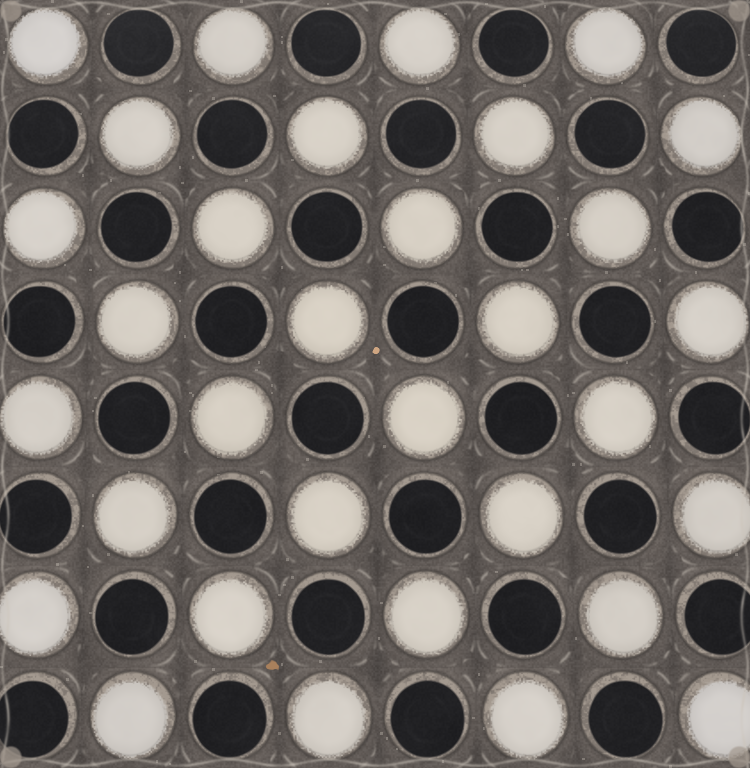
This pattern is drawn by a Shadertoy shader. Its source:

```glsl
// Eight by eight checker of raised black and white discs on a worn, moulded grey tray.
const vec3 WHITE = vec3(0.85, 0.82, 0.77);
const vec3 BLACK = vec3(0.125, 0.125, 0.135);
const vec3 TRAY_DARK = vec3(0.29, 0.27, 0.26);
const vec3 TRAY_LIGHT = vec3(0.45, 0.42, 0.40);
const vec3 RIM = vec3(0.64, 0.60, 0.56);
const vec3 RIM_WORN = vec3(0.43, 0.40, 0.38);
const vec3 GLINT = vec3(0.80, 0.77, 0.73);
const vec3 CRUMB = vec3(0.66, 0.50, 0.36);

const vec2 BOARD = vec2(0.979, 1.0);  // canvas extent in board units
const float LAST = 7.0;               // index of the last row and column
const float FIRST_ROW = 0.056;        // centre of the top row
const float ROW_STEP = 0.1172;
const float ROW_GROWTH = 0.00122;     // rows widen towards the viewer
const float COLUMN_STEP = 0.1224;
const float COLUMN_GROWTH = 0.0078;
const float MIDDLE = 0.487;           // x of the centre line at the top row
const float LEAN = 0.0075;            // sideways drift of the centre line
const float FACE_RADIUS = 0.372;      // radii in cell units
const float RIM_RADIUS = 0.430;
const float PARALLAX = 0.009;         // faces lean outwards from the rims

float hash(vec2 p) {
    vec3 q = fract(vec3(p.xyx) * 0.1031);
    q += dot(q, q.yzx + 33.33);
    return fract((q.x + q.y) * q.z);
}

float noise(vec2 p) {
    vec2 i = floor(p), f = fract(p);
    f = f * f * (3.0 - 2.0 * f);
    return mix(mix(hash(i), hash(i + vec2(1, 0)), f.x),
               mix(hash(i + vec2(0, 1)), hash(i + vec2(1, 1)), f.x), f.y);
}

float fbm(vec2 p) {
    float sum = 0.0, gain = 0.5;
    for (int i = 0; i < 4; i++) {
        sum += gain * noise(p);
        p = p * 2.03 + 7.1;
        gain *= 0.5;
    }
    return sum;
}

float line(float d, float width) { return exp(-d * d / (width * width)); }

// Perspective grid: integers are disc centres, row 0 at the top.
vec2 boardGrid(vec2 p) {
    float depth = p.y - FIRST_ROW;
    float row = (sqrt(ROW_STEP * ROW_STEP + 4.0 * ROW_GROWTH * depth) - ROW_STEP) / (2.0 * ROW_GROWTH);
    float column = (p.x - MIDDLE - LEAN * depth) / (COLUMN_STEP + COLUMN_GROWTH * depth);
    return vec2(column + 0.5 * LAST, row);
}

float roundedBox(vec2 p, float size, float radius) {
    vec2 d = abs(p) - size + radius;
    return length(max(d, 0.0)) + min(max(d.x, d.y), 0.0) - radius;
}

float crumb(vec2 p, vec2 centre, float size) {
    vec2 d = (p - centre) / size;
    d = vec2(d.x + 0.6 * d.y, d.y - 0.5 * d.x);
    return 1.0 - smoothstep(0.7, 1.0, length(d) + 0.7 * (noise(p * 220.0) - 0.5));
}

void mainImage(out vec4 fragColor, in vec2 fragCoord) {
    vec2 p = fragCoord / iResolution.xy;
    p = vec2(p.x, 1.0 - p.y) * BOARD;
    vec2 grid = boardGrid(p);
    vec2 cell = clamp(round(grid), 0.0, LAST);
    vec2 local = grid - cell;
    vec2 outward = cell - 0.5 * LAST;
    float seed = hash(cell + 3.7);
    float soft = max(0.014, 1.0 / (iResolution.y * ROW_STEP));
    float grain = noise(p * 430.0);
    float cloud = fbm(p * 24.0);

    float wobble = 0.006 * (noise(local * 7.0 + cell * 13.0) - 0.5);
    vec2 rimOffset = local + PARALLAX * outward;
    float face = length(local) + wobble;
    float rim = length(rimOffset) + wobble;
    float below = rimOffset.y / max(rim, 0.001);

    // Tray: dark valleys, pale skirts, fine grain
    float box = roundedBox(local, 0.48, 0.26);
    float skirt = line(rim - 0.47, 0.07) * (0.55 - 0.2 * below);
    float tone = 0.20 + 0.55 * cloud + 0.4 * skirt - 0.25 * line(abs(local.x) - 0.5, 0.07);
    vec3 color = mix(TRAY_DARK, TRAY_LIGHT, tone) + 0.06 * (grain - 0.5);
    color *= 1.0 - 0.22 * line(rim - RIM_RADIUS, 0.025);

    // Broken highlights on the moulded corners
    float corner = smoothstep(0.07, 0.19, abs(local.x * local.y));
    float broken = smoothstep(0.35, 0.75, noise(p * 95.0));
    color = mix(color, GLINT, 0.55 * line(box, 0.018) * corner * broken);
    float dust = step(0.9965, hash(floor(p * 300.0)));
    color = mix(color, GLINT, 0.35 * dust);

    // Worn rim
    float wear = smoothstep(0.25, 0.75, 0.5 * grain + 0.5 * noise(p * 130.0) + 0.12 * below);
    vec3 rimColor = mix(RIM, RIM_WORN, 0.65 * wear);
    rimColor *= 1.0 - 0.22 * smoothstep(0.405, RIM_RADIUS, rim);
    float rimMask = 1.0 - smoothstep(RIM_RADIUS - soft, RIM_RADIUS + soft, rim);
    color = mix(color, rimColor, rimMask);

    // Faces: odd cells are black, even cells are white with a speckled edge
    bool isBlack = mod(cell.x + cell.y, 2.0) > 0.5;
    float sheen = exp(-p.y * 9.0) * (0.03 + 0.06 * seed);
    vec3 blackFace = BLACK + sheen + 0.035 * (cloud - 0.5) + 0.02 * (grain - 0.5);
    blackFace += 0.02 * line(face - 0.22, 0.02) * noise(local * 9.0 + cell);
    vec3 whiteFace = mix(WHITE, vec3(0.82, 0.81, 0.81), 0.03 * dot(outward, outward));
    whiteFace += 0.02 * (seed - 0.5) + 0.03 * (cloud - 0.5) - 0.04 * smoothstep(0.2, 0.37, face);
    whiteFace *= 1.0 - 0.10 * line(face - 0.352, 0.012) * (0.5 + 0.5 * below);
    float fray = isBlack ? 0.0 : 0.035 * (grain - 0.4);
    float faceSoft = isBlack ? soft : 0.028;
    float faceMask = 1.0 - smoothstep(FACE_RADIUS - faceSoft, FACE_RADIUS + faceSoft, face + fray);
    color = mix(color, isBlack ? blackFace : whiteFace, faceMask);

    // Wavy clear border and corner studs
    vec2 inset = min(p, BOARD - p);
    vec2 wave = 0.004 * cos(6.2832 * grid.yx);
    vec2 edge = inset - 0.007 - wave;
    float border = max(line(edge.x, 0.0022), line(edge.y, 0.0022));
    color = mix(color, GLINT, 0.6 * border * (0.4 + 0.6 * noise(p * 60.0)));
    float stud = length(inset - 0.014);
    color = mix(color, RIM, 0.7 * (1.0 - smoothstep(0.012, 0.016, stud)));

    // Stray crumbs
    color = mix(color, CRUMB + 0.15, crumb(p, vec2(0.491, 0.456), 0.006));
    color = mix(color, CRUMB, crumb(p, vec2(0.356, 0.867), 0.010));
    fragColor = vec4(clamp(color, 0.0, 1.0), 1.0);
}
```
